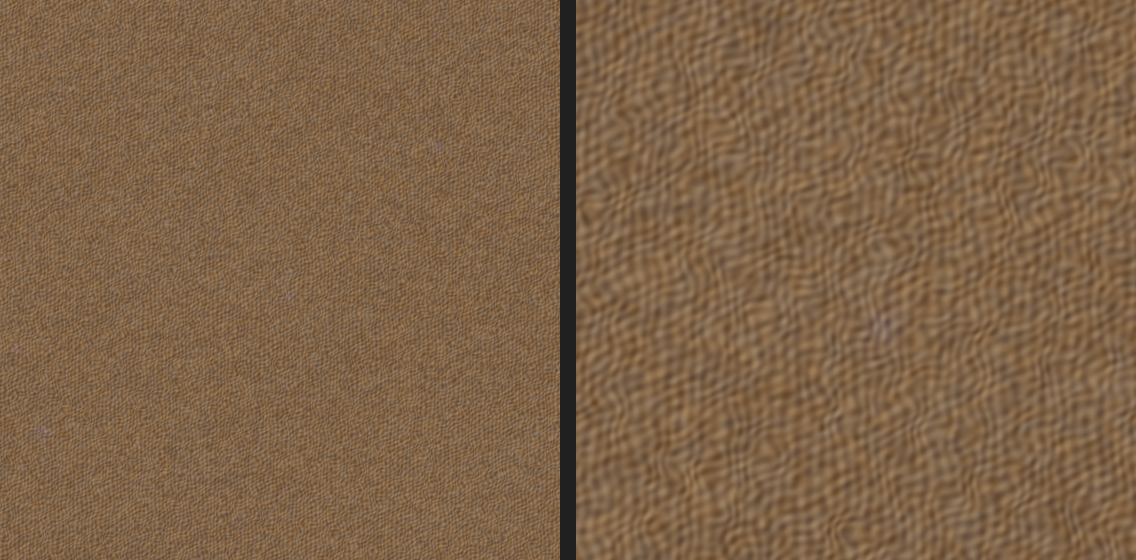
Left: the whole. Right: its middle third, enlarged.
A Shadertoy shader for this texture:

```glsl
const float TAU = 6.2831853;
const vec3 CLOTH = vec3(0.501, 0.392, 0.283);
const vec3 SHADE = vec3(1.0, 0.98, 0.84);      // lightness axis of the threads
const vec3 WARMTH = vec3(0.6, -0.1, -1.0);     // ochre to grey axis
const vec3 MAUVE = vec3(0.53, 0.43, 0.43);
const float TWILL_ANGLE = 0.5;
const int STAIN_COUNT = 4;

float hash(vec2 p) {
    vec3 q = fract(vec3(p.xyx) * 0.1031);
    q += dot(q, q.yzx + 33.33);
    return fract((q.x + q.y) * q.z);
}

// Smooth value noise in the range -1 to 1
float noise(vec2 p) {
    vec2 cell = floor(p);
    vec2 f = fract(p);
    f = f * f * (3.0 - 2.0 * f);
    float low = mix(hash(cell), hash(cell + vec2(1, 0)), f.x);
    float high = mix(hash(cell + vec2(0, 1)), hash(cell + vec2(1, 1)), f.x);
    return 2.0 * mix(low, high, f.y) - 1.0;
}

vec2 rotate(vec2 p, float angle) {
    float c = cos(angle), s = sin(angle);
    return vec2(c * p.x + s * p.y, c * p.y - s * p.x);
}

// Short upright knots along slanted ridges, bent by noise
float weave(vec2 p, vec2 density, float bend) {
    vec2 warp = vec2(noise(p * 70.0), noise(p * 70.0 + 37.0));
    vec2 q = p * density + bend * warp;
    float ridge = sin(TAU * q.y);
    float knot = sin(TAU * (q.x - 0.5 * q.y));
    float fuzz = noise(p * density * vec2(1.5, 1.9) + 91.0);
    return 0.45 * ridge + 0.45 * knot + 0.7 * fuzz;
}

// Soft round blots at scattered places
float stains(vec2 uv, float radius) {
    float cover = 0.0;
    for (int i = 0; i < STAIN_COUNT; i++) {
        float id = float(i);
        vec2 center = vec2(hash(vec2(id, 4.7)), hash(vec2(id, 19.3)));
        float strength = mix(0.25, 0.7, hash(vec2(id, 52.1)));
        float d = length(uv - center) / radius;
        cover = max(cover, strength * exp(-d * d));
    }
    return cover;
}

void mainImage(out vec4 fragColor, in vec2 fragCoord) {
    vec2 uv = fragCoord / iResolution.y;
    vec2 p = rotate(uv, TWILL_ANGLE) + 2.0;

    // Thread relief, slanted streaks and broad unevenness
    float light = 0.077 * weave(p, vec2(125.0, 142.0), 0.5);
    light += 0.007 * noise(p * vec2(22.0, 70.0));
    light += 0.005 * noise(p * vec2(4.0, 7.0));

    // Slight hue drift between fibres
    float hue = 0.024 * noise(p * vec2(130.0, 150.0) + 13.0);
    hue += 0.004 * noise(p * vec2(14.0, 28.0) + 71.0);

    vec3 base = mix(CLOTH, MAUVE, stains(uv, 0.012));
    fragColor = vec4(base + light * SHADE + hue * WARMTH, 1.0);
}
```
